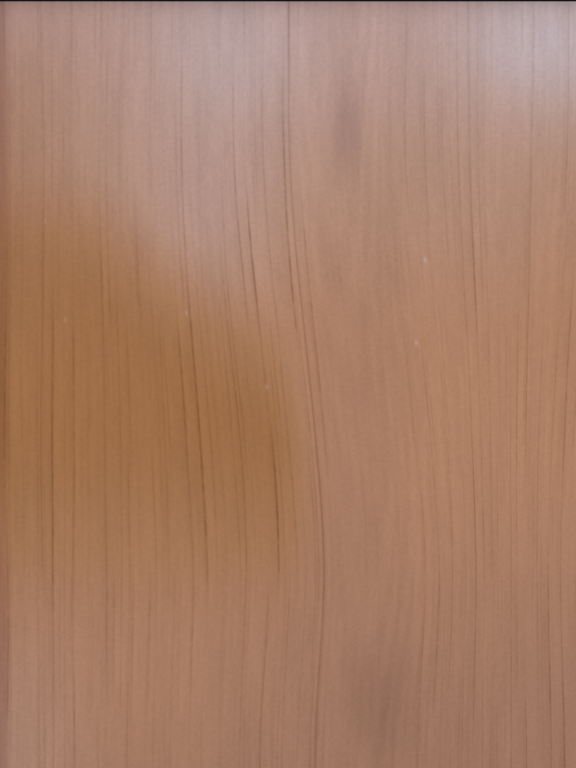
Write a Shadertoy shader that draws this texture.

```glsl
// Satin cherry-wood board: bending vertical grain under a soft window sheen.

const vec3 TAN    = vec3(0.685, 0.510, 0.400);
const vec3 OCHRE  = vec3(0.622, 0.435, 0.285);
const vec3 UMBER  = vec3(0.620, 0.462, 0.380);
const vec3 ROSE   = vec3(0.700, 0.560, 0.500);
const vec3 MAUVE  = vec3(0.722, 0.605, 0.590);
const vec3 SHEEN  = vec3(0.750, 0.695, 0.715);
const vec3 EDGE   = vec3(0.070, 0.080, 0.100);
const vec3 GRAIN_ABSORB = vec3(0.15, 0.19, 0.23);

const float COARSE_COUNT = 36.0;
const float FINE_COUNT   = 84.0;
const float LINE_WIDTH   = 0.0020;
const float BEND         = 0.060;
const float FIBRE        = 0.032;
const float MOTTLE       = 0.035;
const float SPECKLE      = 0.034;
const int   SPECKS       = 7;

float hash(vec2 p) {
    return fract(sin(dot(p, vec2(12.9898, 78.233))) * 43758.5453);
}

float noise(vec2 p) {
    vec2 i = floor(p), f = fract(p);
    f = f * f * (3.0 - 2.0 * f);
    return mix(mix(hash(i), hash(i + vec2(1, 0)), f.x),
               mix(hash(i + vec2(0, 1)), hash(i + vec2(1, 1)), f.x), f.y);
}

float blob(vec2 p, vec2 centre, vec2 radius) {
    vec2 d = (p - centre) / radius;
    return exp(-dot(d, d));
}

// Straightens the sideways sweep of the grain
float grainCoord(vec2 p) {
    float sweep = 1.0 - smoothstep(0.22, 0.86, p.y)
                - 0.25 * (1.0 - smoothstep(0.0, 0.28, p.y));
    float reach = smoothstep(0.08, 0.48, p.x) * (1.0 - 1.7 * smoothstep(0.74, 1.0, p.x));
    return p.x - BEND * sweep * reach + 0.005 * (noise(p * vec2(5.0, 4.0)) - 0.5);
}

// Thin broken growth lines, each with a faint shade trailing on its left
float growthLines(float x, float y, float count, float width, float seed) {
    float total = 0.0, cell = floor(x * count);
    for (int i = -1; i <= 1; i++) {
        float id = cell + float(i);
        float jitter = 0.5 * (hash(vec2(id, seed)) - 0.5);
        float wobble = 0.2 * (noise(vec2(id * 7.0, y * 5.0 + seed)) - 0.5);
        float d = x - (id + 0.5 + jitter + wobble) / count;
        float strength = mix(0.15, 1.0, hash(vec2(id, seed + 3.0)));
        strength *= mix(0.1, 1.0, smoothstep(0.2, 0.8, noise(vec2(id * 5.0, y * 6.0 + seed))));
        float pores = mix(0.5, 1.2, noise(vec2(id * 3.0, y * 85.0 + seed)));
        float core = pores * exp(-d * d / (width * width));
        float shade = (1.0 - smoothstep(0.0, 0.7 / count, -d))
                    * (1.0 - smoothstep(-width, width, d));
        total += strength * (0.8 * core + 0.2 * shade);
    }
    return total;
}

// Broad lighting and stain across the board
vec3 boardColour(vec2 p, float gx) {
    float drift = noise(p * vec2(6.0, 4.0)) - 0.5;
    vec3 col = mix(UMBER, TAN, smoothstep(-0.02, 0.44, p.y + 0.10 * drift));
    col = mix(col, TAN, 0.6 * blob(p, vec2(0.22, 0.1), vec2(0.24, 0.14)));
    col = mix(col, ROSE, 0.5 * blob(p, vec2(0.02, 0.0), vec2(0.12, 0.14)));
    col = mix(col, UMBER, 0.5 * blob(p, vec2(0.62, 0.4), vec2(0.08, 0.38)));

    // Pale haze falling from the top
    float haze = p.y + 0.08 * drift;
    col = mix(col, ROSE, smoothstep(0.54, 0.90, haze));
    col = mix(col, MAUVE, 0.8 * smoothstep(0.80, 1.0, haze));
    col = mix(col, MAUVE, 0.55 * blob(p, vec2(0.36, 0.74), vec2(0.13, 0.14)));

    // Ochre stain with a slanting upper border
    float slant = 0.79 - 0.50 * p.x - p.y + 0.05 * drift;
    float stain = smoothstep(-0.08, 0.12, slant) * smoothstep(0.14, 0.44, p.y)
                * (1.0 - smoothstep(0.42, 0.515, gx));
    col = mix(col, OCHRE, stain);

    // Duller left side and bright reflections
    col = mix(col, UMBER, 0.65 * blob(p, vec2(0.0, 0.84), vec2(0.14, 0.18)));
    col = mix(col, SHEEN, 0.85 * blob(p, vec2(0.95, 0.95), vec2(0.17, 0.09)));
    col = mix(col, SHEEN, 0.45 * blob(p, vec2(0.40, 0.93), vec2(0.13, 0.10)));
    col *= 1.0 - vec3(0.08, 0.12, 0.11) * (1.0 - smoothstep(0.0, 0.025, p.x));
    return col;
}

void mainImage(out vec4 fragColor, in vec2 fragCoord) {
    vec2 p = fragCoord / iResolution.xy;
    vec2 pixel = 1.0 / iResolution.xy;
    float gx = grainCoord(p);
    vec3 col = boardColour(p, gx);

    // Growth lines: boldest left of the seam, faint in the plain strip and haze
    float strip = smoothstep(0.505, 0.54, gx) * (1.0 - smoothstep(0.64, 0.71, gx));
    float width = max(LINE_WIDTH, 0.7 * pixel.x);
    float lines = growthLines(gx, p.y, COARSE_COUNT, width, 1.0)
                + 0.45 * growthLines(gx, p.y, FINE_COUNT, width * 0.85, 9.0);
    lines *= (1.0 - 0.75 * strip) * mix(1.0, 0.6, smoothstep(0.6, 0.9, p.y));
    lines *= 0.9 + 0.5 * blob(vec2(gx, p.y), vec2(0.36, 0.48), vec2(0.16, 0.25));
    float seam = gx - 0.502;
    float seamFade = mix(0.35, 0.8, noise(vec2(4.0, p.y * 7.0)));
    lines += seamFade * exp(-seam * seam / (width * width * 1.3));
    col *= 1.0 - GRAIN_ABSORB * lines;

    // Faint flame figure, fibres, mottling and speckle
    float flame = (gx - 0.575) * (gx - 0.575) * 70.0 - p.y;
    float figure = sin(flame * 34.0 + 5.0 * noise(p * vec2(14.0, 5.0)));
    col *= 1.0 + 0.010 * strip * figure;
    col *= 1.0 + FIBRE * (noise(vec2(gx * 190.0, p.y * 22.0)) - 0.5);
    col *= 1.0 + MOTTLE * (noise(vec2(gx * 34.0, p.y * 6.0)) - 0.5);
    col *= 1.0 + SPECKLE * (noise(p * vec2(240.0, 300.0)) - 0.5);

    // Dark smudges in the heartwood
    float smudge = blob(p, vec2(0.605, 0.83), vec2(0.024, 0.065))
                 + blob(p, vec2(0.66, 0.08), vec2(0.055, 0.075));
    col *= 1.0 - vec3(0.08, 0.09, 0.07) * smudge;

    // Tiny pale nicks
    for (int i = 0; i < SPECKS; i++) {
        float id = float(i);
        vec2 spot = vec2(hash(vec2(id, 21.0)), mix(0.35, 0.8, hash(vec2(id, 37.0))));
        float nick = blob(p, spot, vec2(0.0028, 0.0036));
        col = mix(col, SHEEN, 0.5 * hash(vec2(id, 5.0)) * nick);
    }

    // Shadowed top rim
    float below = 1.0 - p.y;
    col *= 1.0 - 0.17 * exp(-below / 0.012);
    col = mix(EDGE, col, smoothstep(0.0010, 0.0010 + max(0.0015, pixel.y), below));
    fragColor = vec4(clamp(col, 0.0, 1.0), 1.0);
}
```
